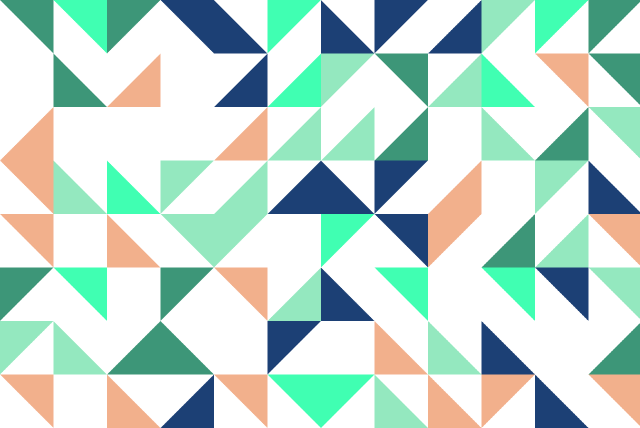
Give the GLSL for this pattern, as a Shadertoy shader.

```glsl
const float ROWS = 8.0;            // cells over the canvas height
const int COLUMNS = 12;            // cells before the numbering wraps to the next row
const int PRIME = 97;              // size of the shuffled deck of cells
const int SAMPLES = 4;             // antialiasing samples per axis

const vec3 WHITE = vec3(1.0);
const vec3 PALE_GREEN = vec3(0.58, 0.91, 0.75);
const vec3 PEACH = vec3(0.95, 0.69, 0.55);
const vec3 NAVY = vec3(0.11, 0.25, 0.46);
const vec3 GREEN = vec3(0.24, 0.59, 0.47);
const vec3 MINT = vec3(0.25, 1.0, 0.70);

// Upper deck rank of each colour; the remaining cells stay empty
const int PALE_GREEN_END = 20;
const int PEACH_END = 39;
const int NAVY_END = 56;
const int GREEN_END = 70;
const int MINT_END = 82;

// The fifth power is a permutation modulo this prime
int fifthPower(int x) {
    x %= PRIME;
    int square = x * x % PRIME;
    return square * square % PRIME * x % PRIME;
}

// Shuffles cell numbers without repeats, so colour shares stay exact
int shuffle(int index, int seed) {
    int rank = fifthPower(index + seed);
    rank = fifthPower(rank + 2 * seed + 11);
    return fifthPower(rank + seed + 29);
}

vec3 cellColour(int rank) {
    if (rank < PALE_GREEN_END) return PALE_GREEN;
    if (rank < PEACH_END) return PEACH;
    if (rank < NAVY_END) return NAVY;
    if (rank < GREEN_END) return GREEN;
    if (rank < MINT_END) return MINT;
    return WHITE;
}

// One right triangle per cell, mirrored into one of four directions
vec3 trianglePattern(vec2 p) {
    ivec2 cell = ivec2(floor(p));
    vec2 local = fract(p);
    int index = cell.x + COLUMNS * cell.y;
    int direction = shuffle(index, 38) % 4;
    if (direction % 2 == 1) local.x = 1.0 - local.x;
    if (direction / 2 == 1) local.y = 1.0 - local.y;
    return local.x + local.y < 1.0 ? cellColour(shuffle(index, 5)) : WHITE;
}

void mainImage(out vec4 fragColor, in vec2 fragCoord) {
    // Average a small grid of samples to smooth edges without seams
    vec3 sum = vec3(0.0);
    for (int j = 0; j < SAMPLES; j++) {
        for (int i = 0; i < SAMPLES; i++) {
            vec2 offset = (vec2(i, j) + 0.5) / float(SAMPLES) - 0.5;
            sum += trianglePattern((fragCoord + offset) / iResolution.y * ROWS);
        }
    }
    fragColor = vec4(sum / float(SAMPLES * SAMPLES), 1.0);
}
```
